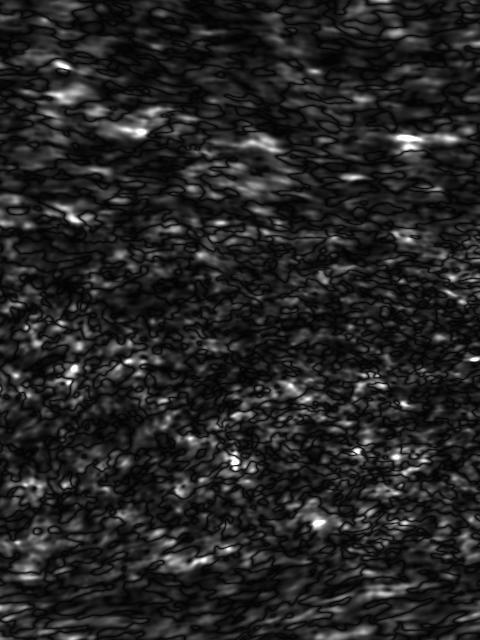
A Shadertoy shader for this texture:

```glsl
// Dark marbled grain: soft grey patches cut by thin black contour lines.
// The lines are zero crossings of signed cellular noise; a second noise sets the
// patch brightness. Grain is drawn out sideways at top and bottom, round between.

const float BASE_GREY    = 0.150;  // typical patch brightness
const float BLACK_FLOOR  = 0.006;
const float PATCH_SPREAD = 0.50;   // log spread of the patch brightness
const float LINE_POWER   = 0.39;   // applied to the squared signal
const float LINE_SOFT    = 0.002;  // softens the bottom of the black lines
const float CELL_COARSE  = 0.023;  // cell sizes, in canvas heights
const float CELL_FINE    = 0.0108;
const float CELL_CRINKLE = 0.0070;
const float CELL_CLOUD   = 0.055;
const float CELL_GLINT   = 0.018;
const float CELL_MOTTLE  = 0.0085;
const float ROUND_ASPECT = 1.2;
const float LONG_ASPECT  = 2.9;
const float SEAM_GREY    = 0.15;
const float SEAM_WIDTH   = 0.0030;

vec3 hash3(vec2 cell) {
    vec3 q = fract(cell.xyx * vec3(0.1031, 0.1030, 0.0973));
    q += dot(q, q.yxz + 33.33);
    return fract((q.xxy + q.yzz) * q.zyx);
}

// Signed cellular noise: one smooth bump per cell, about unit variance
float bumps(vec2 p) {
    vec2 cell = floor(p);
    float sum = 0.0;
    for (int j = -1; j <= 1; j++) {
        for (int i = -1; i <= 1; i++) {
            vec2 neighbour = cell + vec2(i, j);
            vec3 h = hash3(neighbour);
            vec2 d = p - neighbour - h.xy;
            float k = max(0.0, 1.0 - dot(d, d));
            sum += (2.0 * h.z - 1.0) * k * k * k;
        }
    }
    return sum * 2.58;
}

// Blend of round and drawn-out grain; the weights keep the variance constant
float grain(vec2 p, float size, float blend, float seed) {
    vec2 q = p / size;
    float rounded = bumps(q / vec2(ROUND_ASPECT, 1.0) + seed);
    float drawnOut = bumps(q / vec2(LONG_ASPECT, 1.0) + seed + 71.0);
    return cos(blend) * rounded + sin(blend) * drawnOut;
}

// Layered sines that make the strata undulate and tilt
vec2 undulate(vec2 p) {
    float wave = 0.008 * sin(7.0 * p.x + 5.0 * p.y)
               + 0.003 * sin(19.0 * p.x - 13.0 * p.y + 1.7)
               + 0.0015 * sin(57.0 * p.x + 41.0 * p.y);
    float tilt = mix(-0.15, 0.07, smoothstep(0.05, 0.8, p.y));
    float sway = 0.004 * sin(47.0 * p.y + 11.0 * p.x);
    return p + vec2(sway, wave + tilt * p.x);
}

void mainImage(out vec4 fragColor, in vec2 fragCoord) {
    vec2 uv = fragCoord / iResolution.y;
    vec2 p = undulate(uv);

    // Drawn-out strata above and below a round-grained middle band
    float strata = smoothstep(0.46, 0.74, uv.y) + 1.0 - smoothstep(0.04, 0.26, uv.y);
    float blend = mix(0.40, 1.27, strata);

    // Contour lines where the signal changes sign
    float signal = 0.60 * grain(p, CELL_COARSE, blend, 13.0)
                 + 0.74 * grain(p, CELL_FINE, blend, 157.0)
                 + 0.30 * grain(p, CELL_CRINKLE, blend, 719.0);
    float contour = pow(signal * signal + LINE_SOFT, LINE_POWER);

    // Patch brightness: broad clouds, small glints and fine mottling
    float patches = 0.50 * grain(p, CELL_CLOUD, blend, 291.0)
                  + 0.72 * grain(p, CELL_GLINT, blend, 433.0)
                  + 0.42 * grain(p, CELL_MOTTLE, blend, 577.0);
    float grey = BLACK_FLOOR + BASE_GREY * exp(PATCH_SPREAD * patches) * contour;

    // Faint broken seam that climbs to the right
    float seamHeight = 0.563 + 0.12 * uv.x * uv.x * uv.x
                     + 0.003 * sin(23.0 * uv.x) - 0.03 * exp(-uv.x * 30.0);
    float away = (uv.y - seamHeight) / SEAM_WIDTH;
    float broken = smoothstep(-0.6, 1.0, patches) * smoothstep(0.06, 0.16, uv.x);
    grey += SEAM_GREY * broken * exp(-away * away);

    fragColor = vec4(vec3(clamp(grey, 0.0, 1.0)), 1.0);
}
```
